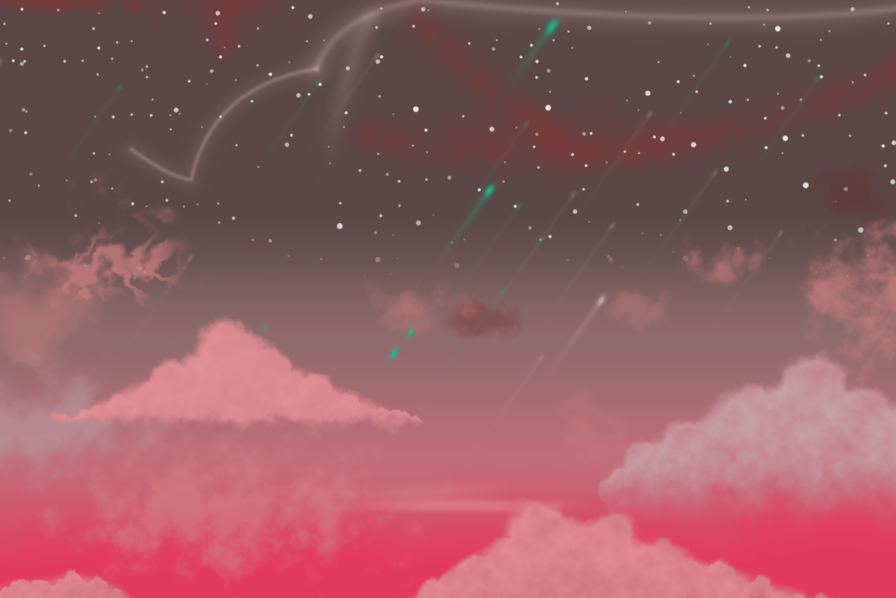
Give the GLSL for this background, as a Shadertoy shader.

```glsl
const vec3 ASH = vec3(.355, .28, .28);
const vec3 MAUVE = vec3(.56, .42, .42);
const vec3 ROSE = vec3(.76, .43, .48);
const vec3 CRIMSON = vec3(.89, .23, .37);
const vec3 EMBER = vec3(.55, .2, .2);
const vec3 SALMON = vec3(.82, .5, .51);
const vec3 BLUSH = vec3(.91, .58, .61);
const vec3 PEARL = vec3(.78, .66, .68);
const vec3 JADE = vec3(.12, .72, .55);
const vec2 FALL = vec2(-.58, -.815);
const int PUFFS = 34;
const int STREAKS = 20;

float hash(vec2 p) {
  p = fract(p * vec2(.1031, .1137));
  p += dot(p, p.yx + 33.33);
  return fract((p.x + p.y) * p.x * 7.13);
}

float corner(vec2 cell, vec2 offset) {
  float a = 6.2832 * hash(cell + 71.);
  return dot(vec2(cos(a), sin(a)), offset);
}

float noise(vec2 p) {
  vec2 i = floor(p), f = p - i, u = f * f * (3. - 2. * f), e = vec2(1, 0);
  return mix(mix(corner(i, f), corner(i + e, f - e), u.x),
    mix(corner(i + e.yx, f - e.yx), corner(i + 1., f - 1.), u.x), u.y);
}

float fbm(vec2 p) {
  float sum = 0., amp = .7;
  for (int i = 0; i < 5; i++, amp *= .52) {
    sum += amp * noise(p);
    p = mat2(1.6, 1.2, -1.2, 1.6) * p + 7.3;
  }
  return sum;
}

float glow(float d, float w) { return exp(-d * d / (w * w)); }

// Soft ellipse broken up by noise
float haze(vec2 p, float x, float y, float w, float h, float n) {
  return smoothstep(0., .9, 1. - length((p - vec2(x, y)) / vec2(w, h)) + n);
}

// Distance to a quadratic curve
float curve(vec2 p, vec2 a, vec2 b, vec2 c) {
  float best = 9.;
  vec2 last = a;
  for (int i = 1; i < 15; i++) {
    float t = float(i) / 14.;
    vec2 next = mix(mix(a, b, t), mix(b, c, t), t), s = next - last, q = p - last;
    best = min(best, length(q - s * clamp(dot(q, s) / dot(s, s), 0., 1.)));
    last = next;
  }
  return best;
}

float stars(vec2 p, float scale, float chance, float radius) {
  vec2 cell = floor(p * scale), spot = .2 + .6 * vec2(hash(cell + 11.), hash(cell + 37.));
  float glint = hash(cell + 53.), aa = 1. / iResolution.y;
  float d = length(p - (cell + spot) / scale) - radius * (.5 + .6 * glint);
  return step(hash(cell + 5.), chance) * smoothstep(aa, -aa, d) * (.4 + .6 * glint);
}

float meteor(vec2 p, float x, float y, float len, float w) {
  p -= vec2(x, y);
  float along = dot(p, FALL), across = dot(p, vec2(-FALL.y, FALL.x));
  float tail = glow(across, w) * smoothstep(-.01, .01, along) * smoothstep(len, 0., along);
  return min(1., .25 * tail + .85 * glow(length(vec2(along * .55, across)), w));
}

float slope(float t, vec3 form) {
  return pow(max(min(t / form.x, (1. - t) / (1. - form.x)), 0.), form.y);
}

// span: left, width, base, height; form: peak, power, base softness
vec3 cloud(vec3 col, vec2 p, vec4 span, vec3 form, vec3 dark, vec3 light) {
  float n = fbm(p * 17. + span.x * 9.), fine = fbm(p * 38.), lit = .4;
  p += .012 * vec2(n, fine) - span.xz;
  float top = .82 * span.w * slope(p.x / span.y, form);
  float cover = smoothstep(-.01, .015, top - p.y) * step(.001, top);
  for (int i = 0; i < PUFFS; i++) {
    float k = float(i), t = fract(k * .618 + .47), v = 1. - k / float(PUFFS), e = slope(t, form);
    float r = span.w * mix(.08, .34, e) * (.8 + .4 * hash(vec2(k, 3)));
    vec2 q = (p - vec2(span.y * t, max(span.w * e - r, 0.) * v)) / r;
    float m = smoothstep(1.05, .72, length(q) + .4 * n);
    lit = mix(lit, .45 + .25 * v + .4 * dot(q, vec2(-.4, .8)), m * .55);
    cover = max(cover, m);
  }
  cover *= smoothstep(-form.z, form.z, p.y + .025 * n);
  return mix(col, mix(dark, light, clamp(lit + .45 * n + .3 * fine, 0., 1.)), cover * .94);
}

void mainImage(out vec4 fragColor, in vec2 fragCoord) {
  vec2 p = fragCoord / iResolution.xy * vec2(1.5, 1);
  float broad = fbm(p * 5.), n = fbm(p * 12. + 3.), rough = n + .6 * fbm(p * 30.);

  // Sky
  vec3 col = mix(CRIMSON, ROSE, smoothstep(.04, .25, p.y + .04 * broad));
  col = mix(col, MAUVE, smoothstep(.2, .46, p.y));
  col = mix(col, ASH, smoothstep(.42, .66, p.y));

  // Red veils
  float veil = .6 * glow(curve(p, vec2(.62, .77), vec2(1.05, .67), vec2(1.5, .88)), .03)
    + .4 * glow(curve(p, vec2(.68, .99), vec2(.78, .87), vec2(.95, .75)), .03)
    + .5 * haze(p, .92, .78, .27, .07, n * .5)
    + .7 * haze(p, .36, .98, .17, .08, n) + .8 * haze(p, .07, 1., .18, .04, n);
  col = mix(col, EMBER, clamp(veil * (.65 + broad), 0., .8));

  // Pale ribbon
  vec2 bend = vec2(.32, .7), crest = vec2(.53, .885), rim = vec2(.7, 1);
  float thread = min(curve(p, vec2(.22, .75), vec2(.29, .7), bend), curve(p, bend, vec2(.355, .856), crest));
  float sweep = min(curve(p, crest, vec2(.557, .97), rim), curve(p, rim, vec2(1.2, .95), vec2(1.5, .985)));
  float strand = curve(p, vec2(.62, .97), vec2(.57, .87), vec2(.545, .69));
  col = mix(col, PEARL, .3 * glow(thread, .004) + .1 * glow(thread, .018) + .2 * glow(sweep, .006)
    + .18 * glow(sweep, .022) + .2 * glow(strand, .016) * smoothstep(.68, .9, p.y));

  // Stars and meteors
  float dots = stars(p, 15., .42, .0045) + stars(p + 3., 34., .26, .0024);
  col = mix(col, vec3(.95), smoothstep(.5, .68, p.y + .15 * broad) * min(1., dots));
  for (int i = 0; i < STREAKS; i++) {
    float k = float(i), x = 1.6 * hash(vec2(k, 17)), y = .4 + .65 * hash(vec2(k, 29));
    col = mix(col, i % 2 == 0 ? JADE : PEARL, .3 * meteor(p, x, y, .25, .0035));
  }
  float green = meteor(p, .82, .682, .2, .006) + meteor(p, .925, .957, .15, .007)
    + meteor(p, .66, .41, .03, .005) + meteor(p, .688, .445, .03, .004);
  col = mix(col, JADE, min(1., green));
  col = mix(col, PEARL, meteor(p, 1.007, .498, .18, .005));

  // Smoke and wisps
  float smoke = haze(p, .79, .465, .1, .035, rough) + haze(p, 1.43, .67, .09, .06, n);
  col = mix(col, EMBER * .8, .35 * min(smoke, 1.));
  float curl = 1. - 2.5 * abs(noise(p * 13. + 2.2 * vec2(n, broad)));
  float wisp = haze(p, .19, .56, .14, .12, n) * smoothstep(.1, .9, curl + n * .5)
    + .6 * haze(p, .05, .48, .17, .12, n) + .8 * haze(p, 1.21, .555, .075, .05, rough)
    + .5 * haze(p, 1.07, .49, .06, .035, rough) + .65 * haze(p, .7, .48, .09, .05, rough)
    + haze(p, 1.48, .51, .15, .12, rough) + .4 * haze(p, .98, .28, .07, .06, rough);
  col = mix(col, SALMON, .72 * min(wisp, 1.));

  // Low haze and level bands
  col = mix(col, PEARL * .92, .6 * haze(p, .04, .28, .23, .11, n));
  col = mix(col, SALMON, .65 * haze(p, .37, .15, .32, .13, rough));
  float bands = smoothstep(-.15, .4, noise(p * vec2(2, 42)));
  col = mix(col, BLUSH, .5 * bands * haze(p, .75, .15, .27, .06, 0.));

  // Billowing clouds
  col = cloud(col, p, vec4(.09, .62, .295, .172), vec3(.47, 1.15, .014), SALMON, BLUSH);
  col = cloud(col, p, vec4(1.02, .73, .18, .235), vec3(.45, .6, .06), ROSE, PEARL);
  col = mix(col, CRIMSON, .7 * haze(p, 1.4, .1, .3, .09, n));
  col = cloud(col, p, vec4(.66, .77, -.02, .205), vec3(.33, 1, .02), ROSE, BLUSH);
  col = cloud(col, p, vec4(-.15, .39, -.02, .075), vec3(.75, .7, .02), ROSE, BLUSH);
  fragColor = vec4(col, 1);
}
```
